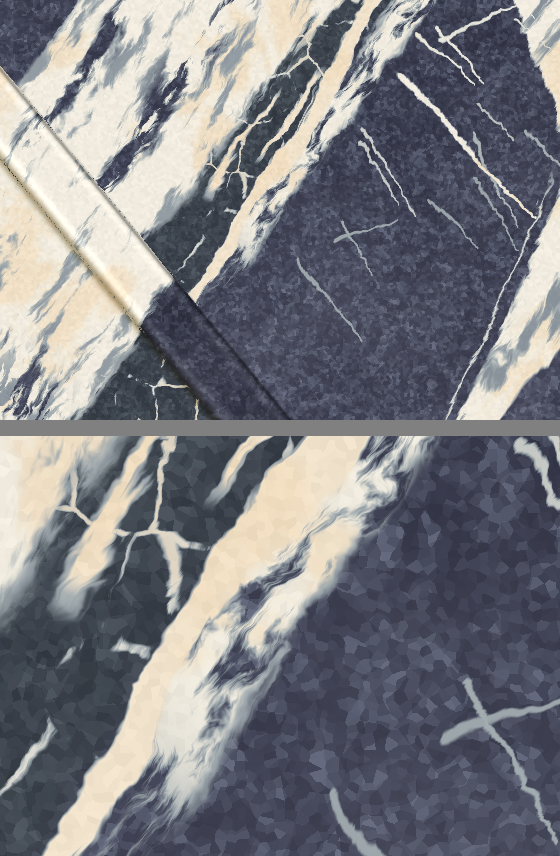
Top, the full canvas; bottom, a detail of the centre.
This texture is drawn by a WebGL 2 fragment shader. Its source:

```glsl
#version 300 es
precision highp float;

uniform vec2 u_resolution;
out vec4 fragColor;

#define FLOW vec2(0.57, 0.82)
#define LEDGE_NORMAL vec2(0.772, 0.636)
#define LEDGE_TOP 0.536
#define LEDGE_FOOT 0.396
#define WARP 0.011
#define GRAIN_SCALE 125.0
#define CRACK_SCALE 10.0
#define VEIN_COUNT 15
#define CREAM vec3(0.945, 0.925, 0.875)
#define BEIGE vec3(0.94, 0.86, 0.74)
#define ICE vec3(0.61, 0.65, 0.67)
#define SLATE vec3(0.225, 0.235, 0.305)

vec2 hash2(vec2 p) {
    vec3 q = fract(p.xyx * vec3(0.1031, 0.1030, 0.0973));
    q += dot(q, q.yzx + 33.33);
    return fract((q.xx + q.yz) * q.zy);
}

// Layered, folded sines, roughly -1 to 1
float waves(vec2 q) {
    float sum = 0.0, amp = 0.5;
    for (int i = 0; i < 6; i++) {
        q += 0.6 * sin(q.yx * 0.7 + float(i));
        sum += amp * sin(q.x + 1.6 * sin(q.y));
        q = mat2(1.2, 1.4, -1.4, 1.2) * q + 2.3;
        amp *= 0.62;
    }
    return sum;
}

// Nearest distance, gap to the second nearest, cell value
vec3 cells(vec2 p) {
    vec2 base = floor(p);
    float near = 9.0, second = 9.0, value = 0.0;
    for (int j = -1; j <= 1; j++)
    for (int i = -1; i <= 1; i++) {
        vec2 id = base + vec2(i, j);
        vec2 h = hash2(id);
        float d = length(id + h - p);
        if (d < near) { second = near; near = d; value = fract(h.x * 7.0 + h.y); }
        else second = min(second, d);
    }
    return vec3(near, second - near, value);
}

// Tapering line from a to b
float vein(vec2 p, vec2 a, vec2 b, float width) {
    vec2 ab = b - a;
    float t = clamp(dot(p - a, ab) / dot(ab, ab), 0.0, 1.0);
    float w = width * (1.0 - 0.7 * t);
    return 1.0 - smoothstep(w * 0.4, w + 0.002, length(p - a - ab * t));
}

float bell(float x, float width) {
    return exp(-x * x / (width * width));
}

// Band along the flow between two offsets
float band(float x, float lo, float hi, float soft) {
    return smoothstep(lo - soft, lo + soft, x) * (1.0 - smoothstep(hi - soft, hi + soft, x));
}

void main() {
    vec2 p = gl_FragCoord.xy / u_resolution.y;
    float s = dot(p, LEDGE_NORMAL);
    float above = smoothstep(LEDGE_TOP - 0.002, LEDGE_TOP + 0.002, s);
    float onLedge = smoothstep(LEDGE_FOOT - 0.003, LEDGE_FOOT + 0.003, s) * (1.0 - above);

    // Flow coordinates and fibres
    vec2 w = p + WARP * vec2(waves(p * 12.0), waves(p.yx * 13.0 + 4.0));
    float u = dot(w, FLOW);
    float v = dot(w, vec2(FLOW.y, -FLOW.x));
    vec2 f = vec2(u, v) + onLedge * 0.7;
    float fibre = waves(f * vec2(9.0, 38.0));
    float fine = waves(f * vec2(32.0, 110.0) + 5.0);
    float cloud = waves(p * 9.0 + 2.0);
    vec3 grain = cells(p * GRAIN_SCALE);
    vec3 coarse = cells(w * GRAIN_SCALE * 0.4);

    // Pale body with dark streaks
    float edge = mix(0.15, 0.04 + 0.09 * (u - 0.57), above);
    float inside = min(edge - v, mix(1.0, v + 0.41, above)) + 0.022 * fibre + 0.008 * fine;
    float streak = bell(v + 0.115, 0.035) * above + 0.7 * bell(v + 0.31, 0.03);
    float veil = 0.55 * smoothstep(0.1, 0.9, fibre + 0.3 * fine)
               + 0.95 * streak * smoothstep(-0.25, 0.35, fibre + 0.6 * fine)
               + 0.6 * smoothstep(0.28, 0.05, length(p)) * smoothstep(-0.1, 0.5, cloud + fine);
    float pale = smoothstep(-0.012, 0.018, inside) * (1.0 - min(veil, 1.0));

    // Central ribbons: solid on the left, fibrous on the right
    float left = 0.185 - 0.05 * smoothstep(0.95, 1.35, u);
    float ragged = v + 0.012 * fibre;
    float ribbon = band(ragged, left, left + 0.035, 0.004);
    ribbon = max(ribbon, band(ragged, 0.094, 0.106, 0.004) * band(u, 0.72, 1.02, 0.03));
    ribbon = max(ribbon, band(ragged, 0.15, 0.163, 0.004) * band(u, 0.86, 1.12, 0.03));
    float frayed = band(ragged, 0.2, 0.272, 0.012) * smoothstep(0.42, 0.75, u);
    frayed *= smoothstep(-0.75, 0.4, fine + 0.5 * fibre + 0.7 * (u - 0.85));
    pale = max(pale, above * max(ribbon, 0.92 * frayed));

    // Right-hand seam and its thin companion
    float seam = max(p.x - 1.085 - 0.55 * p.y + 0.2 * p.y * p.y, p.x - 1.58 + 0.36 * p.y);
    seam += 0.012 * fibre + 0.006 * fine;
    float corner = 0.75 * (p.x - 1.2) - 0.66 * p.y + 0.02 * cloud;
    float seamMask = smoothstep(-0.004, 0.008, min(seam, -corner));
    pale = max(pale, seamMask * (1.0 - 0.6 * smoothstep(0.1, 0.8, fibre)));
    pale = max(pale, 0.8 * bell(seam + 0.028, 0.004) * smoothstep(0.65, 0.5, p.y));

    // Scattered veins in the slate
    vec2 bent = w + 0.004 * vec2(fine, cloud);
    float veins = vein(bent, vec2(0.955, 0.82), vec2(1.275, 0.48), 0.009);
    for (int i = 0; i < VEIN_COUNT; i++) {
        vec2 h = hash2(vec2(i, 7)), k = hash2(vec2(i, 19));
        vec2 a = vec2(0.68 + 0.58 * h.x, 0.3 + 0.28 * h.x + 0.5 * h.y);
        float angle = k.x > 0.8 ? 0.4 : -1.25 + 0.75 * k.x;
        vec2 b = a + (0.08 + 0.19 * k.y) * vec2(cos(angle), sin(angle));
        veins = max(veins, (0.45 + 0.45 * h.y) * vein(bent, a, b, 0.003 + 0.003 * k.y));
    }
    pale = max(pale, veins * smoothstep(0.23, 0.27, v) * above);

    // Crackle between the body and the ribbons, and at the foot
    float crackZone = above * band(v, 0.04, 0.19, 0.02) + (1.0 - above - onLedge) * step(0.1, v);
    vec3 crack = cells(bent * CRACK_SCALE);
    float crackle = (1.0 - smoothstep(0.02, 0.075, crack.y)) * smoothstep(-0.3, 0.4, cloud + 0.5 * fine);
    pale = max(pale, 0.8 * crackZone * crackle);

    // Colouring
    float speck = 0.55 * grain.z + 0.45 * coarse.z;
    vec3 slate = SLATE + vec3(0.17, 0.18, 0.19) * (speck * speck * 1.1 - 0.12);
    slate += 0.025 * cloud + 0.035 * smoothstep(0.75, 0.2, p.y) * above;
    slate = mix(slate, vec3(0.17, 0.21, 0.22) + 0.1 * speck, 0.6 * crackZone);
    slate *= 1.0 - 0.12 * onLedge;
    vec3 light = mix(CREAM, BEIGE, 0.75 * smoothstep(0.05, 0.65, cloud + 0.25 * fibre));
    light = mix(light, BEIGE, 0.6 * above * ribbon) + 0.04 * (grain.z - 0.5);
    vec3 color = mix(slate, ICE, smoothstep(0.05, 0.55, pale));
    color = mix(color, light, smoothstep(0.45, 0.95, pale));

    // Ledge creases and highlights
    color *= 1.0 - 0.35 * bell(s - LEDGE_TOP + 0.004, 0.005);
    color *= 1.0 - vec3(0.28, 0.32, 0.42) * bell(s - LEDGE_FOOT, 0.011);
    color += 0.09 * bell(s - LEDGE_FOOT - 0.022, 0.01) + 0.05 * bell(s - LEDGE_TOP + 0.02, 0.008);
    fragColor = vec4(clamp(color, 0.0, 1.0), 1.0);
}
```
